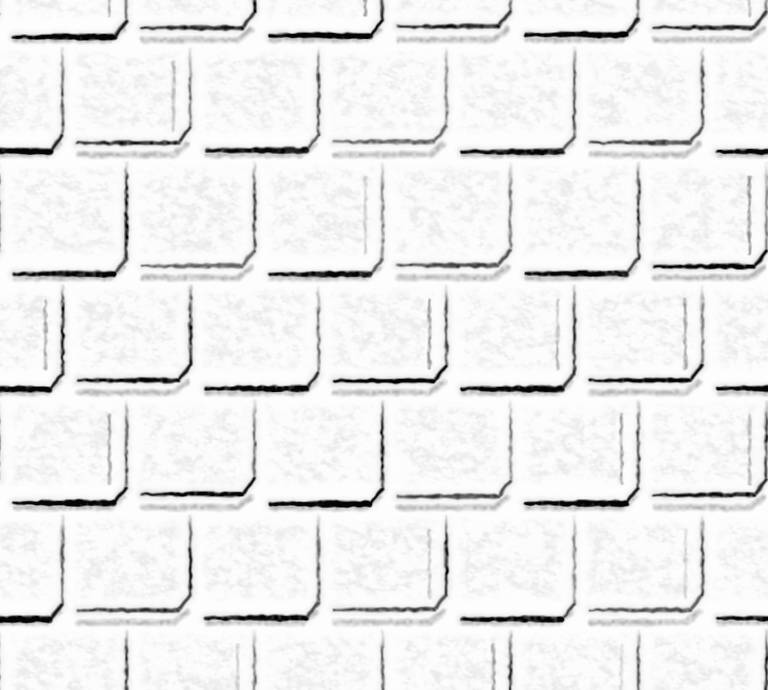
Give the GLSL for this texture map, as a WebGL 2 fragment shader.

```glsl
#version 300 es
precision highp float;
// Overlapping roof shingles as soft grey ink on white: six per course, every
// other course shifted by half. Each tile inks its right side, cut corner and
// lower edge; hashes vary weight and wear, and noise roughens the strokes.

uniform vec2 u_resolution;
out vec4 fragColor;

float hash(vec2 p) {
    vec3 h = fract(vec3(p.xyx) * vec3(0.1031, 0.1030, 0.0973));
    h += dot(h, h.yzx + 33.33);
    return fract((h.x + h.y) * h.z);
}

float noise(vec2 p) {
    vec2 i = floor(p), f = fract(p);
    f = f * f * (3.0 - 2.0 * f);
    return mix(mix(hash(i), hash(i + vec2(1, 0)), f.x),
               mix(hash(i + vec2(0, 1)), hash(i + vec2(1, 1)), f.x), f.y);
}

float segment(vec2 p, vec2 a, vec2 b) {
    vec2 d = b - a;
    return length(p - a - d * clamp(dot(p - a, d) / dot(d, d), 0.0, 1.0));
}

// Soft stroke: a solid core of half-width w inside a faint halo
float stroke(float d, float w) {
    return smoothstep(w + 0.013, w - 0.013, d) + 0.13 * exp(-d * d * 700.0);
}

// Ink of one tile; q is measured from its lower right corner, y downward
float tileInk(vec2 q, vec2 id, float rough) {
    float low = mod(id.x, 2.0);
    float weight = hash(id + 7.3), wear = hash(id + 31.7);
    float base = mix(-0.035, 0.03, low) + 0.018 * (hash(id + 3.1) - 0.5);

    // Right side, fading upward and broken by wear
    float side = segment(q, vec2(-0.012, -0.77), vec2(-0.012, base - 0.12));
    float ink = stroke(side, 0.011) * smoothstep(-0.84, -0.55, q.y)
              * mix(0.4, 0.95, wear) * mix(0.5, 1.15, rough);

    // Cut corner
    float corner = segment(q, vec2(-0.015, base - 0.12), vec2(-0.095, base - 0.015));
    ink = max(ink, stroke(corner, 0.013) * mix(0.5, 0.9, weight));

    // Lower edge, thinner toward the left
    float edge = segment(q, vec2(-0.89, base), vec2(-0.11, base));
    float thickness = mix(0.011, 0.021, smoothstep(-0.95, -0.4, q.x)) * mix(0.8, 1.1, low);
    float strength = mix(mix(0.5, 1.05, weight), 1.05, 0.6 * low);
    ink = max(ink, stroke(edge, thickness) * strength * mix(0.75, 1.15, rough));

    // Second, faint edge below the tile
    float under = min(segment(q, vec2(-0.88, 0.06), vec2(-0.14, 0.06)),
                      segment(q, vec2(-0.14, 0.06), vec2(-0.04, -0.02)));
    ink = max(ink, 0.27 * smoothstep(0.045, 0.0, under) * mix(0.5, 1.1, rough));

    // Inner upright line on about half of the tiles
    float inner = segment(q, vec2(-0.145, -0.66), vec2(-0.145, -0.13));
    ink = max(ink, step(0.48, hash(id + 53.9)) * mix(0.12, 0.4, weight)
            * smoothstep(0.024, 0.0, inner) * mix(0.4, 1.2, rough));
    return ink;
}

void main() {
    // One unit is a tile width; y runs down from the top
    vec2 p = vec2(gl_FragCoord.x, u_resolution.y - gl_FragCoord.y) / u_resolution.x * 6.0;
    vec2 grainPos = p;
    float rough = noise(p * vec2(38.0, 34.0));
    p += 0.014 * (vec2(noise(p * 24.0 + 9.0), noise(p * 21.0 + 40.0)) - 0.5);
    p.y -= 0.0625 * smoothstep(1.35, 1.85, p.y); // one course is slightly taller

    float pitch = 0.898, firstEdge = 0.25;
    float row = ceil((p.y - firstEdge) / pitch);
    float ink = 0.0, inside = 0.0;

    // Strokes reach past their tile, so include the left and upper neighbours
    for (int j = 0; j < 2; j++) {
        float r = row - float(j);
        float shift = 0.5 * mod(r, 2.0);
        for (int i = 0; i < 2; i++) {
            float column = ceil(p.x + shift) - float(i);
            vec2 q = p - vec2(column - shift, firstEdge + r * pitch);
            ink = max(ink, tileInk(q, vec2(column, r) + 20.0, rough));
            if (i + j == 0) {
                vec2 d = abs(q - vec2(-0.5, -0.43)) - vec2(0.4, 0.3);
                inside = smoothstep(0.06, -0.08, max(d.x, d.y));
            }
        }
    }

    // Pale slanted grain in the middle of each tile
    vec2 slant = vec2(grainPos.x + grainPos.y * 0.6, grainPos.y - grainPos.x * 0.4);
    float grain = 0.55 * noise(slant * vec2(13.0, 20.0)) + 0.45 * noise(slant * vec2(32.0, 45.0) + 17.0);
    float paper = 0.993 - inside * (0.006 + 0.065 * smoothstep(0.35, 0.9, grain));

    fragColor = vec4(vec3(clamp(paper - ink, 0.02, 1.0)), 1.0);
}
```
